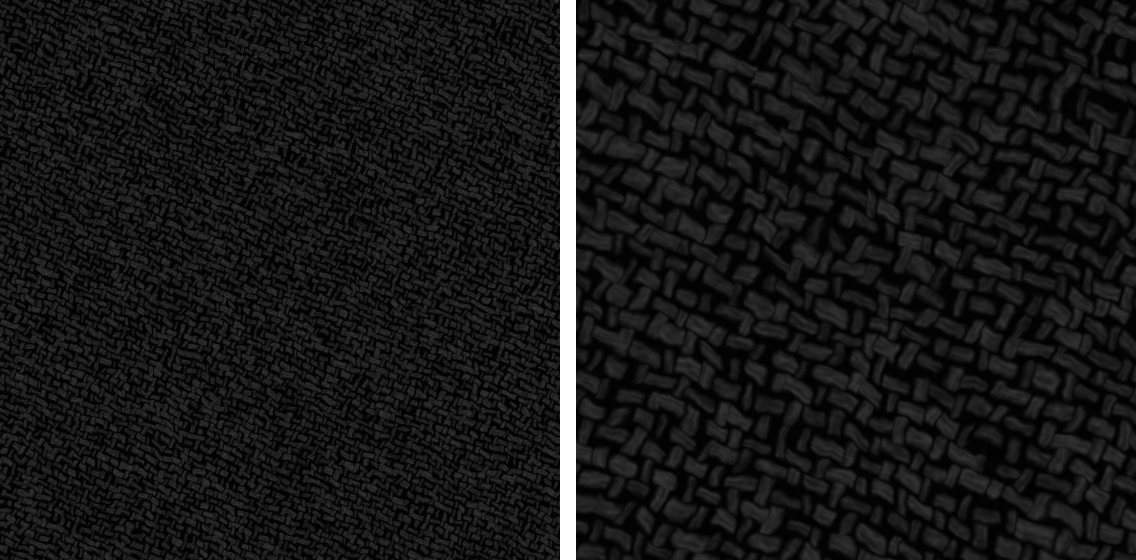
Left: the whole. Right: its middle third, enlarged.
Write a Shadertoy shader that draws this texture.

```glsl
// Draws a coarse black woven cloth with tilted, lumpy plain-weave threads.

#define THREADS 74.0       // threads across the canvas height
#define TILT 0.37          // clockwise turn of the weave, radians
#define WOBBLE 0.42        // thread displacement, in cells
#define ROUGHNESS 0.13     // raggedness of the thread outlines, in cells
#define FLIP_CHANCE 0.025  // share of crossings that break the weave
#define EDGE_SOFTNESS 0.27 // rounding of the thread shading, in cells
#define FIBRE 0.60         // strength of the streaks along a thread
#define GRAIN 0.030        // strength of the fine surface fuzz
#define MOTTLE 0.13        // strength of the broad light and dark patches
#define GAP_COLOR vec3(0.010)
#define THREAD_COLOR vec3(0.138)

vec2 hash2(vec2 p) {
    vec3 q = fract(vec3(p.xyx) * vec3(0.1031, 0.1030, 0.0973));
    q += dot(q, q.yzx + 33.33);
    return fract((q.xx + q.yz) * q.zy);
}

float gradientDot(vec2 cell, vec2 offset) {
    float angle = 6.2832 * hash2(cell).x;
    return dot(vec2(cos(angle), sin(angle)), offset);
}

// Gradient noise, roughly -0.7 to 0.7
float noise(vec2 p) {
    vec2 i = floor(p), f = p - i;
    vec2 u = f * f * f * (f * (f * 6.0 - 15.0) + 10.0);
    vec2 e = vec2(1.0, 0.0);
    return mix(mix(gradientDot(i, f), gradientDot(i + e, f - e), u.x),
               mix(gradientDot(i + e.yx, f - e.yx), gradientDot(i + 1.0, f - 1.0), u.x), u.y);
}

float roundedBox(vec2 p, vec2 halfSize, float radius) {
    vec2 q = abs(p) - halfSize + radius;
    return length(max(q, 0.0)) + min(max(q.x, q.y), 0.0) - radius;
}

// Brightness of the visible thread segment that belongs to one crossing
float segment(vec2 p, vec2 cell) {
    vec2 shape = hash2(cell + 217.0);
    vec2 kind = hash2(cell + 531.0);
    vec2 local = p - cell - 0.5 - 0.26 * (hash2(cell + 89.0) - 0.5);

    bool isWeft = mod(cell.x + cell.y, 2.0) < 0.5;
    if (kind.x < FLIP_CHANCE) isWeft = !isWeft;
    vec2 along = isWeft ? local : local.yx;
    along.y += (isWeft ? 0.08 : 0.0) * along.x + 0.36 * (kind.y - 0.5) * along.x;

    vec2 halfSize = isWeft ? vec2(0.74, 0.43) : vec2(0.63, 0.36);
    halfSize *= 0.82 + 0.36 * shape;
    float d = roundedBox(along, halfSize, 0.31);
    float body = smoothstep(0.0, EDGE_SOFTNESS, -d);

    float streak = noise(along * vec2(1.3, 4.6) + cell * 7.3);
    float tone = (isWeft ? 0.97 : 0.91) + 0.36 * (shape.y - 0.5);
    return body * (tone + FIBRE * streak);
}

// Topmost thread at a point, in weave cells
float weave(vec2 p) {
    float top = 0.0;
    vec2 home = floor(p);
    for (int y = -1; y <= 1; y++)
        for (int x = -1; x <= 1; x++)
            top = max(top, segment(p, home + vec2(x, y)));
    return top;
}

void mainImage(out vec4 fragColor, in vec2 fragCoord) {
    vec2 uv = fragCoord / iResolution.y;

    // Turn the weave and let its threads wander
    float c = cos(TILT), s = sin(TILT);
    vec2 p = THREADS * vec2(c * uv.x - s * uv.y, s * uv.x + c * uv.y) + 200.0;
    vec2 wander = vec2(noise(p * 0.43), noise(p * 0.43 + 71.0));
    vec2 drift = vec2(noise(p * 0.12 + 13.0), noise(p * 0.12 + 47.0));
    vec2 ragged = vec2(noise(p * 1.9 + 5.0), noise(p * 1.9 + 33.0));
    vec2 threadPoint = p + WOBBLE * (wander + 1.6 * drift) + ROUGHNESS * ragged;

    // Broad patches, stretched along the weft
    float patches = 0.7 * noise(uv * vec2(5.0, 9.0) + 3.0) + noise(p * vec2(0.14, 0.40));
    float light = weave(threadPoint) * (1.0 + MOTTLE * patches);

    // Fine fuzz, weaker inside the gaps
    float fuzz = noise(p * 3.9 + 19.0) + 0.7 * noise(threadPoint * vec2(2.3, 5.5));
    vec3 color = mix(GAP_COLOR, THREAD_COLOR, light);
    color += GRAIN * fuzz * (0.30 + 0.70 * min(light, 1.0));

    fragColor = vec4(max(color, 0.0), 1.0);
}
```
